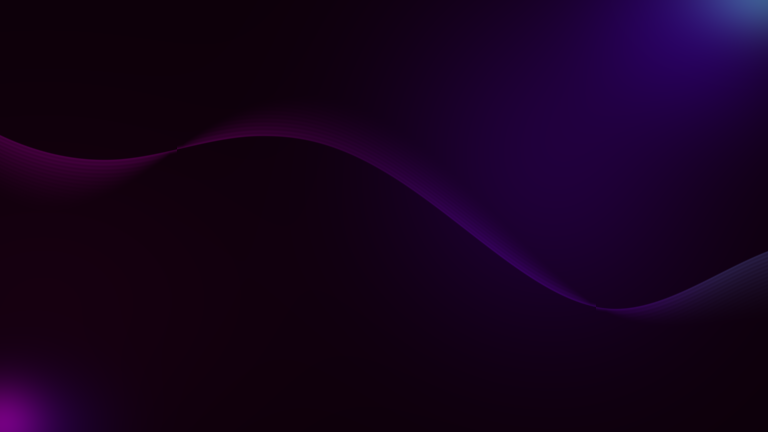
A Shadertoy shader for this background:

```glsl
#define BASE vec3(0.050, 0.000, 0.037)
#define MAGENTA vec3(0.190, 0.000, 0.185)
#define VIOLET vec3(0.110, 0.005, 0.200)
#define SLATE vec3(0.090, 0.110, 0.190)
#define FALLOFF 1.6
#define MIN_WIDTH 0.010
#define LINE_PERIOD 0.009
#define LINE_DEPTH 0.12

const float PI = 3.14159265;

// Soft elliptical light
float blob(vec2 p, vec2 center, vec2 radius) {
    vec2 q = (p - center) / radius;
    return exp(-dot(q, q));
}

// Height of the wave: eased spans between its turning points
float waveHeight(float x) {
    float left = max(0.243 - x, 0.0);
    float fall = pow(clamp((x - 0.606) / 0.818, 0.0, 1.0), 1.16);
    return 0.630 + 0.974 * left * left
         + 0.055 * smoothstep(0.243, 0.606, x)
         - 0.400 * smoothstep(0.0, 1.0, fall)
         + 0.160 * smoothstep(1.424, 1.900, x);
}

// Signed ribbon width: positive lies above the wave, negative below
float ribbonWidth(float x) {
    if (x < 0.41) return -0.15 * cos(0.5 * PI * x / 0.41);
    if (x < 1.38) return 0.125 * pow(sin(PI * (x - 0.41) / 0.97), 0.8);
    return -0.42 * (x - 1.38);
}

vec3 background(vec2 p) {
    vec3 color = BASE;
    color += vec3(0.035, 0.000, 0.026) * blob(p, vec2(0.10, 0.30), vec2(0.55, 0.40));
    color += vec3(0.075, 0.000, 0.190) * blob(p, vec2(1.28, 0.64), vec2(0.38, 0.42));
    // Upper right light
    color += vec3(0.090, 0.000, 0.300) * blob(p, vec2(1.63, 0.96), vec2(0.26, 0.24));
    color += vec3(0.120, 0.370, 0.300) * blob(p, vec2(1.778, 1.02), vec2(0.16, 0.10));
    // Lower left light
    color += vec3(0.060, 0.000, 0.200) * blob(p, vec2(0.05, 0.00), vec2(0.18, 0.13));
    color += vec3(0.330, 0.000, 0.270) * blob(p, vec2(0.00, 0.02), vec2(0.10, 0.09));
    return color;
}

vec3 ribbon(vec2 p, float pixel) {
    float slope = (waveHeight(p.x + 0.002) - waveHeight(p.x - 0.002)) / 0.004;
    float width = ribbonWidth(p.x);
    float side = width < 0.0 ? -1.0 : 1.0;
    float dist = side * (p.y - waveHeight(p.x));
    float edge = pixel * sqrt(1.0 + slope * slope);

    // Bright at the wave, fading across the ribbon
    float fade = 1.0 - max(dist, 0.0) / max(abs(width), MIN_WIDTH);
    float glow = smoothstep(-edge, edge, dist) * pow(max(fade, 0.0), FALLOFF);

    // Fine threads, softened when they approach the pixel size
    float detail = 1.0 - smoothstep(0.2, 0.5, pixel / LINE_PERIOD);
    glow *= 1.0 + LINE_DEPTH * detail * sin(2.0 * PI * dist / LINE_PERIOD);

    // Colour and strength along the wave
    vec3 tint = mix(MAGENTA, VIOLET, smoothstep(0.55, 1.20, p.x));
    tint = mix(tint, SLATE, smoothstep(1.42, 1.70, p.x));
    float strength = 1.0 - 0.35 * blob(p, vec2(0.82, p.y), vec2(0.25, 1.0));
    return tint * glow * strength;
}

void mainImage(out vec4 fragColor, in vec2 fragCoord) {
    vec2 p = fragCoord / iResolution.xy * vec2(16.0 / 9.0, 1.0);
    float pixel = 1.0 / iResolution.y;
    fragColor = vec4(background(p) + ribbon(p, pixel), 1.0);
}
```
